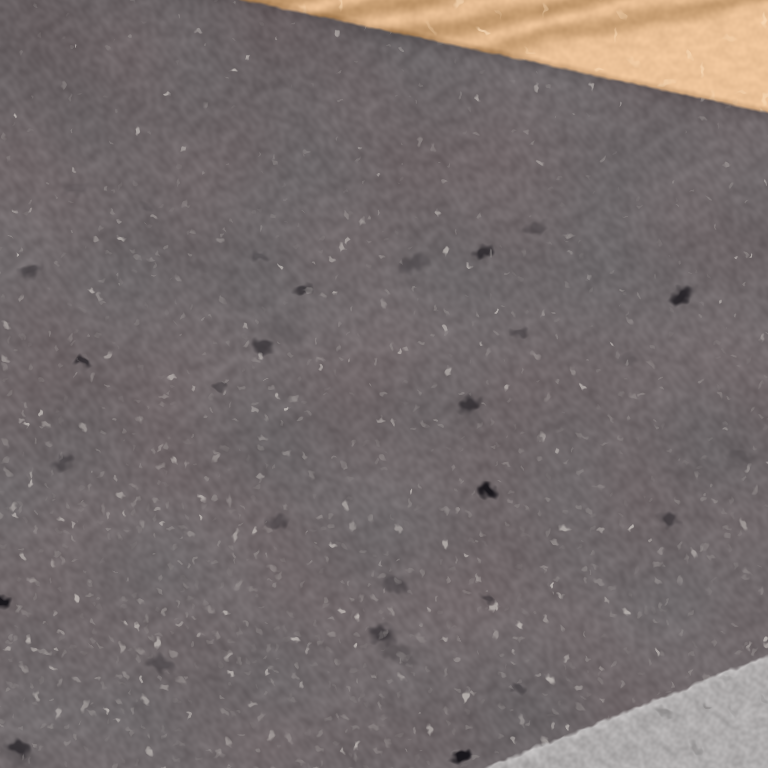
Give the GLSL for this texture, as a WebGL 2 fragment shader.

```glsl
#version 300 es
precision highp float;

uniform vec2 u_resolution;
out vec4 outColor;

vec2 hash2(vec2 p) {
    vec3 q = fract(vec3(p.xyx) * vec3(0.1031, 0.1030, 0.0973));
    q += dot(q, q.yzx + 33.33);
    return fract((q.xx + q.yz) * q.zy);
}

float gradientDot(vec2 cell, vec2 offset) {
    float a = 6.2832 * hash2(cell + 57.0).x;
    return dot(vec2(cos(a), sin(a)), offset);
}

float gradientNoise(vec2 p) {
    vec2 i = floor(p), f = fract(p);
    vec2 u = f * f * f * (f * (f * 6.0 - 15.0) + 10.0);
    vec2 e = vec2(1.0, 0.0);
    float low = mix(gradientDot(i, f), gradientDot(i + e, f - e), u.x);
    float high = mix(gradientDot(i + e.yx, f - e.yx), gradientDot(i + 1.0, f - 1.0), u.x);
    return mix(low, high, u.y);
}

vec2 rotate(vec2 p, float a) {
    float c = cos(a), s = sin(a);
    return vec2(c * p.x + s * p.y, c * p.y - s * p.x);
}

// Ragged displacement that breaks up round outlines
vec2 ragged(vec2 p, float frequency, float amount) {
    return p + amount * vec2(gradientNoise(p * frequency), gradientNoise(p * frequency + 31.7));
}

// Soft ellipses on a jittered grid, each with its own size, turn and strength
float scatter(vec2 p, float cells, float density, vec2 radius, float angle, float spread, float seed) {
    vec2 home = floor(p * cells);
    float cover = 0.0;
    for (int y = -1; y <= 1; y++) {
        for (int x = -1; x <= 1; x++) {
            vec2 cell = home + vec2(x, y);
            vec2 place = hash2(cell + seed);
            vec2 kind = hash2(cell + seed + 113.0);
            vec2 form = hash2(cell + seed + 241.0);
            vec2 d = rotate(p - (cell + place) / cells, angle + spread * (form.x - 0.5));
            float r = length(d / (radius * mix(0.6, 1.3, form.y)));
            float strength = mix(0.25, 1.0, kind.y * kind.y);
            cover = max(cover, step(kind.x, density) * strength * (1.0 - smoothstep(0.35, 1.1, r)));
        }
    }
    return cover;
}

vec3 asphalt(vec2 p) {
    float nearness = 1.0 - smoothstep(0.1, 0.95, p.y);
    float left = 1.0 - smoothstep(0.0, 0.9, p.x);

    // Mottled binder
    float tone = 0.035 * gradientNoise(p * vec2(5.0, 8.0));
    tone += 0.045 * gradientNoise(rotate(p, 0.5) * vec2(38.0, 58.0));
    tone += 0.045 * gradientNoise(rotate(p, -0.9) * vec2(90.0, 130.0));
    vec3 color = vec3(0.435, 0.407, 0.415) + tone;
    color += vec3(0.012, -0.004, -0.004) * gradientNoise(p * 7.0 + 19.0);
    color -= 0.025 * left * smoothstep(0.7, 1.0, p.y);

    // Broad smudges, then pits
    vec2 q = ragged(p, 85.0, 0.009);
    float band = 1.0 - smoothstep(0.6, 0.8, p.y);
    float smudge = scatter(q, 8.0, 0.25, vec2(0.03, 0.014), -0.2, 0.8, 7.0);
    float pit = scatter(q, 9.0, 0.42, vec2(0.018, 0.011), 0.0, 0.9, 29.0);
    color = mix(color, vec3(0.30, 0.28, 0.29), 0.5 * band * smudge);
    color = mix(color, vec3(0.10, 0.09, 0.11), band * min(1.25 * pit, 1.0));

    // Pale stone chips, denser toward the near left
    vec2 s = ragged(p, 150.0, 0.004);
    float amount = mix(0.12, 0.42, nearness * mix(0.5, 1.0, left));
    vec2 size = vec2(0.0065, 0.0035) * mix(0.8, 1.15, nearness);
    float chip = scatter(s, 42.0, amount, size, 2.1, 2.4, 53.0);
    float dust = scatter(s, 65.0, amount, size * 0.75, 2.1, 3.0, 89.0);
    color = mix(color, vec3(0.80, 0.78, 0.76), 0.75 * chip);
    return mix(color, vec3(0.64, 0.62, 0.61), 0.45 * dust);
}

vec3 sand(vec2 p) {
    // Slanted shadow streaks
    float across = p.y - 0.2 * p.x + 0.012 * gradientNoise(p * vec2(9.0, 22.0));
    float streak = smoothstep(0.77, 0.82, across) * (0.55 + 0.45 * sin(across * 150.0));
    float grain = gradientNoise(p * vec2(40.0, 75.0)) + 0.6 * gradientNoise(p * 140.0);
    vec3 color = mix(vec3(0.92, 0.76, 0.60), vec3(0.75, 0.59, 0.42), streak);
    color += 0.045 * grain;
    float crumb = scatter(ragged(p, 120.0, 0.006), 30.0, 0.3, vec2(0.011, 0.004), 2.3, 2.5, 131.0);
    return mix(color, vec3(0.98, 0.88, 0.76), 0.7 * crumb);
}

vec3 concrete(vec2 p) {
    vec2 q = rotate(p, -0.6);
    float grain = 0.07 * gradientNoise(q * vec2(40.0, 85.0)) + 0.06 * gradientNoise(q * 150.0);
    float nick = scatter(ragged(p, 110.0, 0.006), 30.0, 0.35, vec2(0.013, 0.005), -0.5, 1.2, 167.0);
    return mix(vec3(0.68, 0.67, 0.67) + grain, vec3(0.48, 0.47, 0.47), 0.6 * nick);
}

void main() {
    vec2 p = gl_FragCoord.xy / u_resolution;
    float soft = max(0.0025, 1.0 / u_resolution.y);
    float wobble = 0.004 * gradientNoise(p * 45.0) + 0.003 * gradientNoise(p * 110.0);

    // Signed distances past the far and near borders
    float farSide = (p.y - 1.068 + 0.2145 * p.x) * 0.978 + 0.4 * wobble;
    float nearSide = (0.4 * (p.x - 0.632) - p.y) * 0.928 + wobble;

    vec3 color = asphalt(p);
    color -= 0.05 * smoothstep(-0.02, 0.0, farSide);
    vec3 ground = sand(p) - 0.12 * (1.0 - smoothstep(0.0, 0.009, farSide));
    vec3 slab = concrete(p) + 0.06 * (1.0 - smoothstep(0.0, 0.012, nearSide));
    color = mix(color, ground, smoothstep(-soft, soft, farSide));
    color = mix(color, slab, smoothstep(-soft, soft, nearSide));
    outColor = vec4(clamp(color, 0.0, 1.0), 1.0);
}
```
